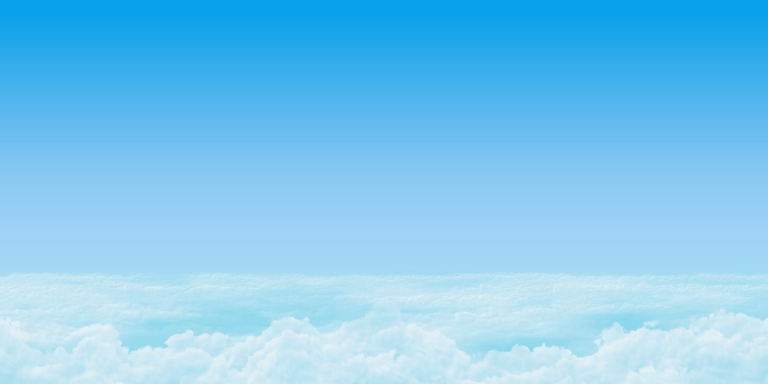
A Shadertoy shader for this texture:

```glsl
float hash(vec2 p) {
    vec3 q = fract(vec3(p.xyx) * 0.1031);
    q += dot(q, q.yzx + 33.33);
    return fract((q.x + q.y) * q.z);
}

float noise(vec2 p) {
    vec2 i = floor(p), f = fract(p);
    f = f * f * (3.0 - 2.0 * f);
    return mix(mix(hash(i), hash(i + vec2(1, 0)), f.x),
               mix(hash(i + vec2(0, 1)), hash(i + vec2(1, 1)), f.x), f.y);
}

float fbm(vec2 p) {
    float sum = 0.0, amp = 0.5;
    for (int i = 0; i < 5; i++) {
        sum += amp * noise(p);
        p = mat2(1.6, 1.2, -1.2, 1.6) * p + 7.3;
        amp *= 0.5;
    }
    return sum;
}

// Round lobe height from the nearest scattered cell centre
float lobes(vec2 p) {
    vec2 cell = floor(p);
    float nearest = 2.0;
    for (int y = -1; y <= 1; y++)
        for (int x = -1; x <= 1; x++) {
            vec2 c = cell + vec2(x, y);
            vec2 d = c + vec2(hash(c), hash(c + 19.7)) - p;
            nearest = min(nearest, dot(d, d));
        }
    return 1.0 - min(nearest, 1.0);
}

float billow(vec2 p) {
    p += 0.05 * (vec2(fbm(p * 14.0), fbm(p * 14.0 + 40.0)) - 0.5);
    return 0.48 * lobes(p * 12.0) + 0.28 * lobes(p * 27.0 + 5.0)
         + 0.15 * lobes(p * 58.0 + 9.0) + 0.09 * fbm(p * 80.0);
}

vec3 skyColor(float y) {
    vec3 c = mix(vec3(0.64, 0.85, 0.95), vec3(0.62, 0.82, 0.97), smoothstep(0.29, 0.41, y));
    c = mix(c, vec3(0.54, 0.79, 0.95), clamp((y - 0.40) / 0.14, 0.0, 1.0));
    c = mix(c, vec3(0.39, 0.73, 0.94), clamp((y - 0.54) / 0.14, 0.0, 1.0));
    c = mix(c, vec3(0.15, 0.66, 0.92), clamp((y - 0.68) / 0.20, 0.0, 1.0));
    return mix(c, vec3(0.03, 0.63, 0.92), smoothstep(0.86, 0.98, y));
}

// Skyline of the near cumulus bank
float ridge(float x) {
    float h[17] = float[17](0.16, 0.105, 0.14, 0.07, 0.12, 0.10, 0.155, 0.13, 0.195,
                            0.115, 0.06, 0.075, 0.08, 0.13, 0.14, 0.17, 0.165);
    float t = clamp(x * 8.0, 0.0, 15.999);
    int i = int(t);
    return mix(h[i], h[i + 1], smoothstep(0.0, 1.0, fract(t)));
}

float patchAt(vec2 p, vec2 centre, vec2 size) {
    vec2 d = (p - centre) / size;
    return exp(-dot(d, d));
}

void mainImage(out vec4 fragColor, in vec2 fragCoord) {
    vec2 p = fragCoord / iResolution.xy * vec2(2.0, 1.0);
    vec3 col = skyColor(p.y);

    if (p.y < 0.36) {
        // Hazy floor with turquoise openings
        float gap = patchAt(p, vec2(0.60, 0.155), vec2(0.26, 0.04))
                  + patchAt(p, vec2(0.38, 0.105), vec2(0.12, 0.045))
                  + patchAt(p, vec2(1.38, 0.10), vec2(0.20, 0.045))
                  + patchAt(p, vec2(1.65, 0.165), vec2(0.17, 0.035))
                  + 0.6 * patchAt(p, vec2(0.88, 0.18), vec2(0.22, 0.03));
        gap = clamp(gap * (0.45 + 1.2 * fbm(p * vec2(8.0, 24.0))), 0.0, 1.0);
        float haze = fbm(p * vec2(5.0, 22.0) + 3.0);
        vec3 ground = mix(vec3(0.62, 0.86, 0.94), vec3(0.77, 0.90, 0.95), smoothstep(0.3, 0.65, haze));
        ground = mix(ground, vec3(0.50, 0.83, 0.92), 0.9 * gap);
        col = mix(col, ground, smoothstep(0.305, 0.255, p.y + 0.02 * (haze - 0.5)));

        // Receding banks, small and pale toward the horizon
        for (int i = 0; i < 7; i++) {
            float near = float(i) / 6.0, size = mix(0.22, 0.85, near);
            vec2 q = p / vec2(size, size * 0.55) + float(i) * 5.17;
            float puff = billow(q);
            float top = mix(0.283, 0.125, near)
                      + 0.085 * size * (fbm(vec2(p.x * 3.5 / size, float(i) * 9.1)) - 0.42)
                      + 0.045 * size * (puff - 0.6);
            float depth = top - p.y;
            float body = smoothstep(-0.004, 0.009, depth) * exp(-max(depth, 0.0) / (0.055 * size + 0.008));
            float density = smoothstep(0.28, 0.58, fbm(vec2(p.x * 2.6, p.y * 9.0) + float(i) * 3.7));
            float relief = puff - billow(q + vec2(-0.010, 0.016));
            vec3 tint = mix(vec3(0.73, 0.89, 0.945), vec3(0.83, 0.92, 0.955), density) + 0.22 * relief;
            col = mix(col, tint, body * (0.25 + 0.6 * density) * (1.0 - 0.7 * gap));
        }

        // Near cumulus stacked in three overlapping tiers
        for (int i = 0; i < 3; i++) {
            float tier = float(i);
            vec2 q = p + tier * vec2(3.3, 1.7);
            float puff = billow(q);
            float top = ridge(p.x) - 0.045 * tier
                      + 0.09 * tier * (fbm(vec2(p.x * 5.0 + tier * 8.0, 4.0)) - 0.5);
            float depth = top + 0.11 * (puff - 0.62) + 0.04 * (fbm(q * 20.0) - 0.5) - p.y;
            float body = smoothstep(-0.003, 0.010, depth);
            float relief = puff - billow(q + vec2(-0.008, 0.013));
            float mottling = fbm(q * vec2(7.0, 11.0)) - 0.45;
            float shade = 0.30 + 0.55 * exp(-max(depth, 0.0) * 24.0) + 1.5 * relief + 0.9 * mottling;
            vec3 cumulus = mix(vec3(0.64, 0.86, 0.93), vec3(0.89, 0.94, 0.965), clamp(shade, 0.0, 1.0));
            col = mix(col, cumulus, body * clamp(0.78 + 0.7 * mottling, 0.3, 0.95));
        }
    }

    fragColor = vec4(clamp(col, 0.0, 1.0), 1.0);
}
```
